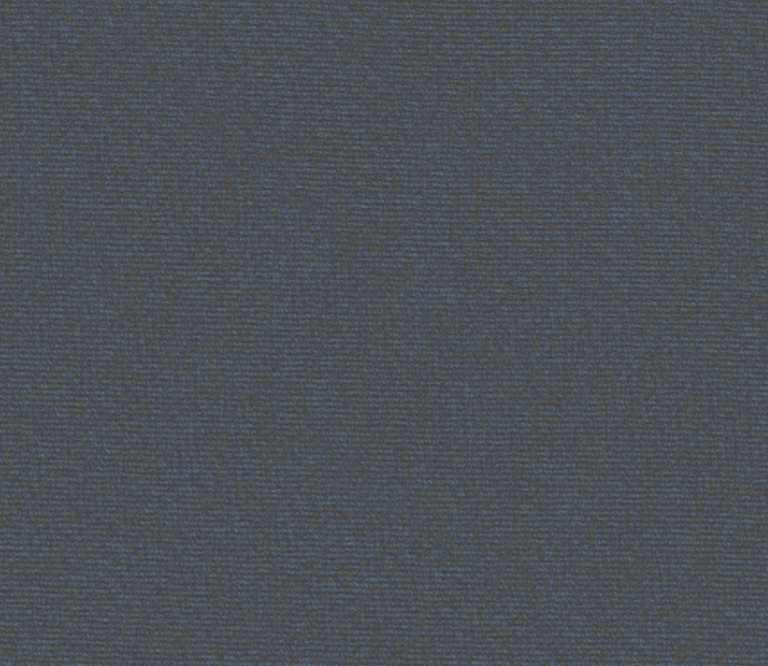
This texture is drawn by a WebGL 2 fragment shader. Its source:

```glsl
#version 300 es
precision highp float;
// Slate blue woven cloth: fine horizontal ribs of broken blue and grey stitches.
uniform vec2 u_resolution;
out vec4 fragColor;

float hash(vec2 p) {
  return fract(sin(dot(p, vec2(127.1, 311.7))) * 43758.5453);
}

float noise(vec2 p) {
  vec2 cell = floor(p);
  vec2 f = fract(p);
  f = f * f * (3.0 - 2.0 * f);
  float low = mix(hash(cell), hash(cell + vec2(1.0, 0.0)), f.x);
  float high = mix(hash(cell + vec2(0.0, 1.0)), hash(cell + vec2(1.0, 1.0)), f.x);
  return mix(low, high, f.y);
}

void main() {
  vec2 uv = gl_FragCoord.xy / u_resolution.y;

  // Ribs drift downward to the right, with a fine wobble
  float sag = 0.018 * uv.x + 0.008 * noise(uv * vec2(3.0, 2.0)) + 0.0024 * noise(uv * vec2(75.0, 60.0));
  float rib = (uv.y + sag) * 114.0;
  float row = floor(rib);
  float across = fract(rib);
  float ribProfile = 0.5 - 0.5 * cos(6.2832 * across);

  // Slanted stitches of uneven length, shifted from row to row
  float along = uv.x * 140.0 + 0.5 * mod(row, 2.0) + 0.5 * across + 1.2 * noise(vec2(uv.x * 65.0, row));
  float stitchProfile = 0.5 - 0.5 * cos(6.2832 * fract(along));
  float stitch = floor(along);
  float strength = hash(vec2(stitch, row + 3.0));
  float dye = hash(vec2(stitch + 41.0, row + 17.0));

  // Faint vertical streaks and soft blotches in the dye
  float streak = noise(vec2(uv.x * 40.0, uv.y * 3.0)) + 0.6 * noise(vec2(uv.x * 90.0, uv.y * 6.0 + 9.0)) - 0.8;
  float blotch = noise(uv * 5.0 + 20.0) - 0.5;
  float grain = noise(uv * 370.0 + 5.0) - 0.5;
  float tint = noise(uv * vec2(220.0, 290.0) + 33.0) - 0.5;

  // Thread over dark ground
  float blueness = clamp(dye + 0.5 * tint + 0.10 * streak + 0.04 * blotch, 0.0, 1.0);
  vec3 thread = mix(vec3(0.329, 0.350, 0.348), vec3(0.308, 0.374, 0.436), blueness);
  float cover = ribProfile * (0.45 + 0.55 * stitchProfile) * (0.70 + 1.05 * strength);
  cover += 0.05 * streak + 0.04 * blotch + 0.55 * grain;
  vec3 color = mix(vec3(0.284, 0.286, 0.303), thread, clamp(cover, -0.1, 1.35));

  // Fibre mottling in tone and hue, with rare pale flecks
  color += 0.050 * grain + vec3(-0.012, 0.004, 0.062) * tint;
  color += vec3(-0.002, 0.0, 0.006) * streak;
  float fleck = smoothstep(0.93, 1.0, noise(uv * 190.0 + 70.0));
  color += fleck * vec3(0.05, 0.06, 0.06);

  fragColor = vec4(color, 1.0);
}
```
